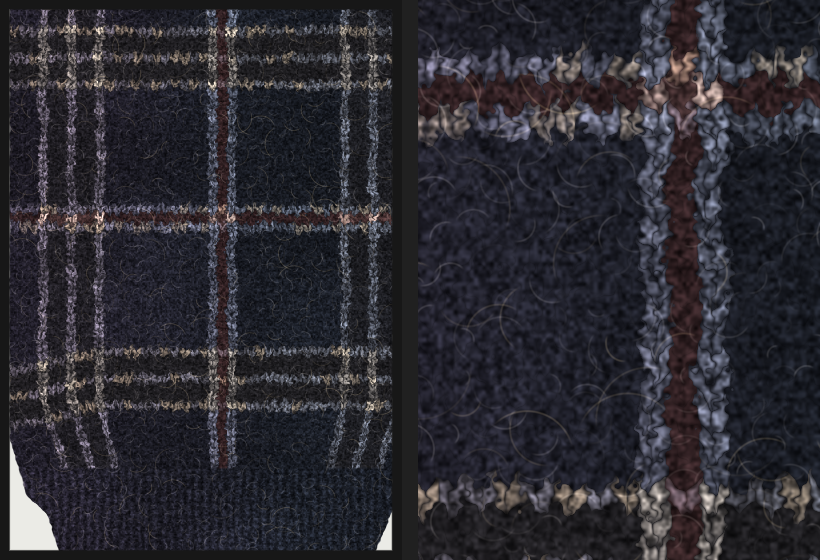
Left, the full canvas; right, a detail of the centre.
Reproduce this texture procedurally as a WebGL 2 fragment shader.

```glsl
#version 300 es
precision highp float;
// Fuzzy knitted plaid in navy with pale and russet stripes, ending in a ribbed hem.
uniform vec2 u_resolution;
out vec4 outColor;

const vec2 REPEAT = vec2(32.0, 36.0);        // stitches per plaid repeat
const vec2 STITCH = vec2(0.01684, 0.01592);  // stitch size, canvas height = 1
const vec2 ORIGIN = vec2(0.1276, 0.323);     // centre of one triple crossing
const float AXIS = 0.398;                    // centre line of the garment
const float HEM = 0.164;                     // top of the ribbing

const vec3 FRAME = vec3(0.09, 0.09, 0.092);
const vec3 PAPER = vec3(0.92, 0.92, 0.90);
const vec3 PLUM = vec3(0.115, 0.105, 0.145);
const vec3 NAVY = vec3(0.10, 0.115, 0.15);
const vec3 CHARCOAL = vec3(0.115, 0.108, 0.115);
const vec3 RUSSET = vec3(0.19, 0.115, 0.12);
const vec3 LILAC = vec3(0.37, 0.335, 0.39);
const vec3 STEEL = vec3(0.33, 0.355, 0.40);
const vec3 OCHRE = vec3(0.40, 0.33, 0.22);
const vec3 CREAM = vec3(0.46, 0.43, 0.38);

float hash(vec2 p) {
  vec3 q = fract(p.xyx * vec3(0.1031, 0.1030, 0.0973));
  q += dot(q, q.yzx + 33.33);
  return fract((q.x + q.y) * q.z);
}

float noise(vec2 p) {
  vec2 i = floor(p), f = fract(p);
  f = f * f * (3.0 - 2.0 * f);
  vec2 e = vec2(0.0, 1.0);
  return mix(mix(hash(i), hash(i + e.yx), f.x),
             mix(hash(i + e.xy), hash(i + e.yy), f.x), f.y);
}

// Stripe membership of a row or column: x pale line, y dark band, z russet line
vec3 stripes(float id, float period) {
  float a = abs(mod(id + period * 0.5, period) - period * 0.5);
  float pale = float(a < 0.5 || abs(a - 3.0) < 0.5 || abs(a - period * 0.5 + 1.0) < 0.5);
  return vec3(pale, float(a < 3.5), float(a > period * 0.5 - 0.5));
}

// Narrow the columns towards the hem and let the left side of the rows sag
vec2 drape(vec2 p) {
  float taper = clamp((0.29 - p.y) / 0.126, 0.0, 1.0);
  float sag = 0.036 * smoothstep(0.2, 0.0, p.x) * smoothstep(0.52, 0.33, p.y);
  return vec2(AXIS + (p.x - AXIS) / (1.0 - 0.12 * taper), p.y + sag);
}

// Plaid yarn made of chevron stitches; g is in stitch units
vec3 plaid(vec2 g, vec3 ground, float side) {
  float column = floor(g.x + 0.5);
  float u = abs(g.x - column);
  float v = g.y + 0.5 - u * 1.3 + 0.3;
  float row = floor(v);
  vec3 sx = stripes(column, REPEAT.x), sy = stripes(row, REPEAT.y);
  float leg = sin(3.14159 * clamp(u * 1.7 + 0.08, 0.0, 1.0));
  float strand = leg * sqrt(sin(3.14159 * fract(v)));
  float rnd = hash(vec2(column, row) + 70.0);

  vec3 c = mix(ground, CHARCOAL, 0.8 * max(sx.y * 0.7, sy.y));
  c = mix(c, RUSSET, 0.85 * max(sx.z, sy.z));
  c += vec3(0.075, 0.06, 0.055) * sy.z * max(sx.y, sx.z);
  c *= 0.78 + 0.38 * strand;
  vec3 yarn = mix(LILAC, STEEL, side);
  yarn = mix(yarn, OCHRE, 0.7 * sy.x * step(0.72, rnd));
  yarn = mix(yarn, CREAM, max(sx.x * sy.y, sx.x * sy.z) * 0.8);
  float pale = max(sx.x, sy.x) + 0.45 * sx.x * max(sy.x, sy.z);
  return c + yarn * pale * strand * (0.5 + 0.65 * rnd);
}

// Ribbing: rounded vertical cords with small stitches
vec3 rib(vec2 g, vec3 ground) {
  float cord = 0.5 + 0.5 * cos(6.28318 * g.x);
  float u = abs(fract(g.x + 0.5) - 0.5);
  float loops = 0.5 + 0.5 * sin(6.28318 * (g.y * 1.3 - u * 1.5));
  return ground * (0.75 + cord * (0.35 + 0.45 * loops));
}

// Loose hairs: one randomly turned arc per cell
float hairs(vec2 p, float scale, float width) {
  vec2 q = p * scale, cell = floor(q);
  float sum = 0.0;
  for (int k = 0; k < 9; k++) {
    vec2 id = cell + vec2(k % 3 - 1, k / 3 - 1);
    vec2 d = q - id - vec2(hash(id + 3.1), hash(id + 17.7));
    float turn = 6.28318 * hash(id + 41.3), r = 0.25 + 0.6 * hash(id + 9.2);
    float arc = dot(d, vec2(cos(turn), sin(turn))) / max(length(d), 0.001);
    float line = 1.0 - smoothstep(0.0, width * scale, abs(length(d) - r));
    sum += line * smoothstep(0.45, 0.8, arc) * hash(id + 5.5);
  }
  return sum;
}

// Fabric colour with wool fuzz
vec3 wool(vec2 p, float pixel) {
  float side = smoothstep(0.1, 0.55, p.x + 0.15 * (noise(p * 5.0) - 0.5));
  vec3 ground = mix(PLUM, NAVY, side) * (0.8 + 0.4 * noise(p * 7.0 + 4.0));
  vec2 fray = vec2(noise(p * 260.0), noise(p * 260.0 + 57.0)) - 0.5;
  fray += 1.2 * (vec2(noise(p * 45.0), noise(p * 45.0 + 31.0)) - 0.5);
  vec3 c = vec3(0.0);
  for (int k = 0; k < 4; k++) {
    vec2 s = p + (vec2(k % 2, k / 2) - 0.5) * 0.5 * pixel;
    vec2 g = (drape(s) - ORIGIN) / STITCH + fray * 0.4;
    float hem = smoothstep(HEM + 0.003, HEM - 0.003, s.y);
    c += 0.25 * mix(plaid(g, ground, side), rib(g, ground * 1.1), hem);
  }
  float grain = noise(p * 420.0) + noise(p * vec2(230.0, 310.0) + 9.0) - 1.0;
  c = c * (1.0 + 0.55 * grain) + 0.025 * grain + 0.006;
  float width = max(0.0011, pixel);
  c += vec3(0.13, 0.125, 0.12) * hairs(p, 52.0, width);
  return c + vec3(0.16, 0.14, 0.10) * hairs(p + 3.7, 27.0, width);
}

void main() {
  vec2 p = gl_FragCoord.xy / u_resolution.y;
  float pixel = 1.0 / u_resolution.y, aspect = u_resolution.x * pixel;

  // Garment outline over paper
  float left = 0.017 + 0.3 * max(0.219 - p.y, 0.0) + 0.027 * smoothstep(0.12, 0.075, p.y);
  float right = 0.702 - 0.42 * max(0.09 - p.y, 0.0);
  float inside = min(p.x - left, right - p.x) + 0.003 * (noise(p * 150.0) - 0.5);
  vec3 c = mix(PAPER, wool(p, pixel), smoothstep(-0.0015, 0.0015, inside));

  // Dark frame
  vec2 edge = min(p - 0.0175, vec2(aspect - 0.018, 0.983) - p);
  c = mix(FRAME, c, smoothstep(-pixel, pixel, min(edge.x, edge.y)));
  outColor = vec4(c, 1.0);
}
```
